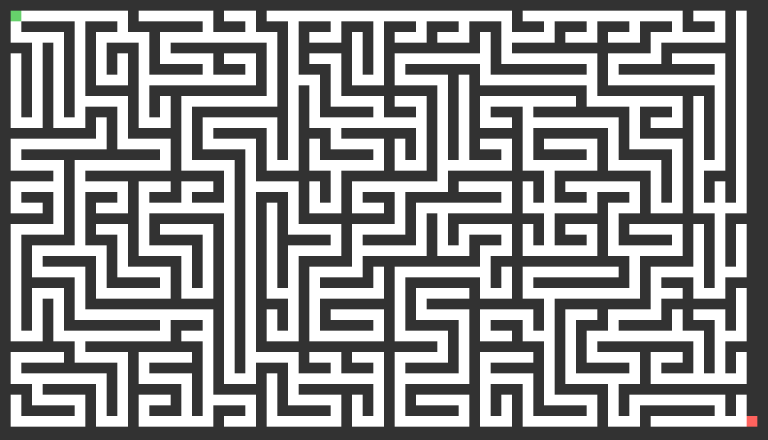
Write a WebGL 1 fragment shader that draws this pattern.

```glsl
precision highp float;
uniform vec2 u_resolution;

const vec2 BLOCKS = vec2(17.0, 10.0); // coarse tree size, 2x2 rooms per block
const vec2 ROOMS = vec2(35.0, 20.0);

float hash(vec2 p, float seed) {
  vec3 q = fract(vec3(p.xyx + seed * 7.31) * vec3(0.1031, 0.1030, 0.0973));
  q += dot(q, q.yzx + 33.33);
  return fract((q.x + q.y) * q.z);
}

float parity(float v) {
  return v - 2.0 * floor(v * 0.5);
}

// Sideways wish of a block: -1, 0 or 1
float sideStep(vec2 block) {
  return floor(hash(block, 1.0) * 3.0) - 1.0;
}

// Each block points left, right or up, which always forms a tree
vec2 toParent(vec2 block) {
  if (block.x < 0.0 || block.y < 0.0 || block.x >= BLOCKS.x || block.y >= BLOCKS.y) return vec2(0.0);
  if (block.y < 0.5) return vec2(block.x > 0.5 ? -1.0 : 0.0, 0.0);
  float s = sideStep(block);
  float x = block.x + s;
  bool facing = s > 0.5 && sideStep(block + vec2(1.0, 0.0)) < -0.5;
  if (s == 0.0 || x < 0.0 || x >= BLOCKS.x || facing) return vec2(0.0, -1.0);
  return vec2(s, 0.0);
}

// A branching block trades one lane to its parent for a cross passage there
bool branches(vec2 block) {
  return hash(block, 2.0) < (block.y < 0.5 ? 0.75 : 0.45);
}

// The corridor winds around the coarse tree; dir is (1,0) or (0,1)
bool isOpen(vec2 room, vec2 dir) {
  // The odd last column hangs on the winding corridor
  if (room.x + dir.x > ROOMS.x - 1.5) {
    bool leftward = hash(room * vec2(0.0, 1.0), 3.0) < 0.3;
    return dir.x > 0.5 ? leftward || room.y > ROOMS.y - 1.5 : !leftward;
  }
  vec2 block = floor(room * 0.5);
  vec2 next = floor((room + dir) * 0.5);
  vec2 across = 1.0 - dir;
  float lane = dot(room - 2.0 * block, across);

  // Passage between two blocks
  if (block != next) {
    vec2 child = block;
    if (toParent(block) != dir) {
      if (toParent(next) != -dir) return false;
      child = next;
    }
    float cutLane = step(0.5, hash(child, 4.0));
    return !(branches(child) && lane == cutLane);
  }

  // Passage inside one block, shut where the tree leaves it
  vec2 outward = across * (2.0 * lane - 1.0);
  if (toParent(block) == outward) return false;
  vec2 neighbour = block + outward;
  return toParent(neighbour) != -outward || branches(neighbour);
}

vec3 cellColor(vec2 cell) {
  vec3 wall = vec3(0.195);
  vec3 path = vec3(1.0);
  if (cell == vec2(1.0)) return vec3(0.40, 0.82, 0.42);
  if (cell == 2.0 * ROOMS - vec2(0.0, 1.0)) return vec3(1.0, 0.39, 0.37);
  if (cell.x < 1.0 || cell.y < 1.0 || cell.x >= 2.0 * ROOMS.x || cell.y >= 2.0 * ROOMS.y) return wall;

  vec2 odd = vec2(parity(cell.x), parity(cell.y));
  if (odd.x + odd.y < 0.5) return wall;
  if (odd.x + odd.y > 1.5) return path;
  vec2 room = floor((cell - 1.0) * 0.5);
  return isOpen(room, 1.0 - odd) ? path : wall;
}

void main() {
  // Cells are counted from the upper left, 72 across the canvas
  float pixel = 72.0 / u_resolution.x;
  vec2 p = vec2(gl_FragCoord.x, u_resolution.y - gl_FragCoord.y) * pixel;

  // Box filter over the cells under one pixel
  vec2 lo = floor(p - 0.5 * pixel);
  vec2 hi = floor(p + 0.5 * pixel);
  vec2 blend = clamp((p + 0.5 * pixel - hi) / pixel, 0.0, 1.0);
  vec3 top = mix(cellColor(lo), cellColor(vec2(hi.x, lo.y)), blend.x);
  vec3 bottom = mix(cellColor(vec2(lo.x, hi.y)), cellColor(hi), blend.x);
  gl_FragColor = vec4(mix(top, bottom, blend.y), 1.0);
}
```
